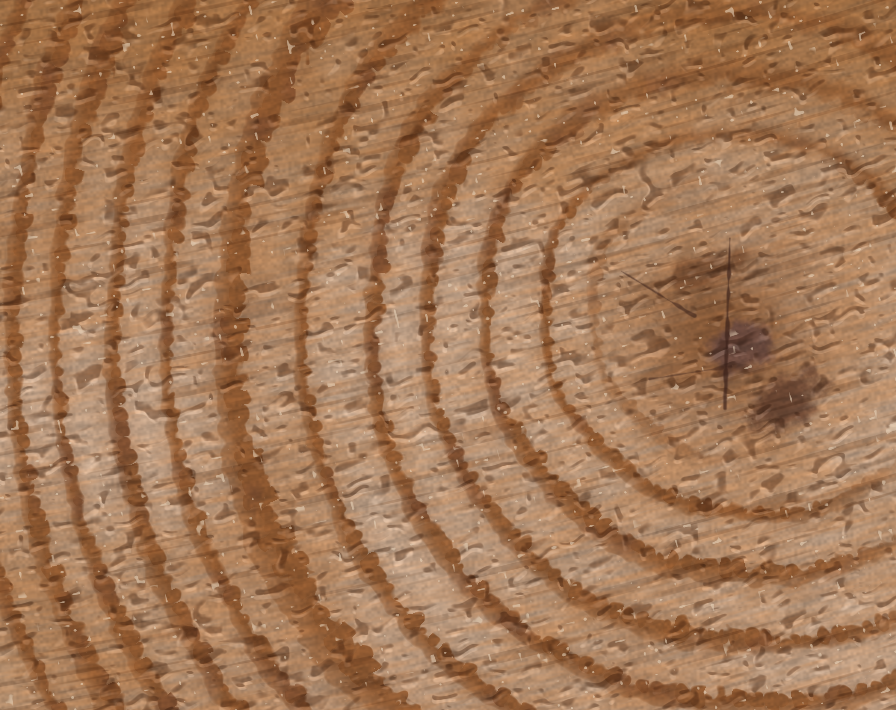
A Shadertoy shader for this texture:

```glsl
// Cross-cut timber: uneven, beaded growth rings around a dark pith, with saw grain and pits.
const int RING_COUNT = 12;
const float RING_RADIUS[RING_COUNT] = float[](
    0.193, 0.262, 0.348, 0.431, 0.508, 0.607, 0.713, 0.800, 0.874, 0.954, 1.016, 1.087);
const float RING_WIDTH[RING_COUNT] = float[](
    0.008, 0.009, 0.013, 0.012, 0.012, 0.013, 0.024, 0.013, 0.014, 0.014, 0.014, 0.011);
const vec2 PITH = vec2(1.033, 0.511);

float hash(vec2 p) {
    vec3 h = fract(vec3(p.xyx) * 0.1031);
    h += dot(h, h.yzx + 33.33);
    return fract((h.x + h.y) * h.z);
}

float noise(vec2 p) {
    vec2 i = floor(p), f = fract(p);
    f = f * f * (3.0 - 2.0 * f);
    return mix(mix(hash(i), hash(i + vec2(1, 0)), f.x),
               mix(hash(i + vec2(0, 1)), hash(i + vec2(1, 1)), f.x), f.y);
}

float fbm(vec2 p) {
    float sum = 0.0, gain = 0.533;
    for (int i = 0; i < 4; i++, gain *= 0.5) {
        sum += gain * noise(p);
        p = mat2(1.6, 1.2, -1.2, 1.6) * p + 7.3;
    }
    return sum;
}

vec2 rotate(vec2 p, float angle) {
    float c = cos(angle), s = sin(angle);
    return vec2(c * p.x + s * p.y, c * p.y - s * p.x);
}

float crack(vec2 p, vec2 a, vec2 b, float width) {
    vec2 ab = b - a;
    float t = clamp(dot(p - a, ab) / dot(ab, ab), 0.0, 1.0);
    float d = length(p - a - ab * t) + 0.004 * (noise(p * 70.0) - 0.5);
    return 1.0 - smoothstep(0.0, width, d);
}

float blot(vec2 p, vec2 center, vec2 size, float angle) {
    float d = length(rotate(p - center, angle) / size);
    return 1.0 - smoothstep(0.5, 1.3, d + 1.1 * (fbm(p * 50.0) - 0.5));
}

// Radius corrected for the lopsided growth of the tree
float growthRadius(vec2 v, vec2 dir) {
    float r = length(v);
    float above = smoothstep(0.0, 0.7, dir.y);
    float below = smoothstep(0.0, 0.8, -dir.y) * (0.008 + 0.022 * smoothstep(0.5, 0.32, r));
    float lowerRight = max(dir.x, 0.0) * smoothstep(0.3, -0.3, dir.y);
    return r - 0.042 * above + below - 0.058 * lowerRight + 0.009 * (fbm(v * 8.0 + 20.0) - 0.5);
}

// Round beads strung along a ring; d is the distance across it
float beads(float d, float along, float width, float seed) {
    float id = floor(along / 0.021);
    vec2 q = vec2(along - (id + 0.3 + 0.4 * hash(vec2(id, seed))) * 0.021, d + 0.45 * width);
    float size = 0.003 + 0.9 * width * hash(vec2(id + 37.0, seed));
    return 1.0 - smoothstep(-0.002, 0.002, length(q) - size);
}

// Ring coverage: a fairly clean, lighter outer edge and a ragged inner edge
float rings(vec2 v, float pixel) {
    v += 0.006 * (vec2(noise(v * 80.0), noise(v * 80.0 + 50.0)) - 0.5);
    vec2 dir = v / max(length(v), 0.001);
    float r = growthRadius(v, dir), angle = atan(dir.y, -dir.x);
    float top = smoothstep(0.6, 1.0, dir.y), cover = 0.0;
    float edge = 0.002 + pixel + 0.010 * top;
    float bulge = mix(0.75, 1.1, smoothstep(0.0, 0.5, abs(dir.y))) + 0.55 * top;
    float ragged = noise(v * 48.0) * 0.6 + noise(v * 110.0) * 0.5;
    float fade = 1.0 - 0.75 * smoothstep(0.3, 0.9, dir.x) * smoothstep(0.6, 0.3, dir.y);
    for (int i = 0; i < RING_COUNT; i++) {
        float d = r - RING_RADIUS[i], seed = float(i) * 9.1;
        float w = RING_WIDTH[i] * bulge * (0.7 + 0.6 * noise(v * 8.0 + seed));
        float inner = w * (0.05 + 1.4 * ragged);
        float outer = w * (0.75 + 0.4 * noise(v * 60.0 + 5.0));
        float band = smoothstep(-inner - edge, -inner + edge, d) * smoothstep(outer + edge, outer - edge, d);
        band *= mix(0.6, 0.95, smoothstep(w, -0.3 * w, d));
        band = max(band, beads(d, angle * RING_RADIUS[i], w, seed) * (1.0 - 0.7 * top));
        band = max(band, 0.25 * exp(-d * d / (w * w * 4.0)));
        cover = max(cover, band * (i == 0 ? 0.5 * smoothstep(0.2, -0.5, dir.x) : 1.0));
    }
    return cover * fade * (1.0 - 0.2 * top);
}

void mainImage(out vec4 fragColor, in vec2 fragCoord) {
    vec2 p = fragCoord / iResolution.y, v = p - PITH;
    vec2 grain = rotate(v, 0.27 + 0.05 * v.x);

    // Pale wood, warmer towards the top and the lower left corner
    float cloud = fbm(p * 5.0 + 3.0), streak = fbm(grain * vec2(16.0, 120.0));
    vec3 color = mix(vec3(0.765, 0.645, 0.545), vec3(0.70, 0.525, 0.38),
                     smoothstep(0.3, 0.75, 0.5 * cloud + 0.5 * streak));
    float warm = smoothstep(0.56, 1.04, p.y + 0.25 * (cloud - 0.5));
    warm = max(warm, 0.45 * smoothstep(0.45, 0.0, length(p)));
    color = mix(color, vec3(0.615, 0.415, 0.235), 0.78 * warm);

    // Brown heart, then growth rings with darker stains
    float heart = length(v + vec2(0.010, -0.015)) + 0.05 * (fbm(p * 22.0) - 0.5);
    color = mix(color, vec3(0.48, 0.30, 0.17), 0.85 * exp(-pow(heart / 0.118, 2.0)));
    float stain = smoothstep(0.5, 0.8, fbm(p * 17.0 + 31.0));
    vec3 ringColor = mix(vec3(0.53, 0.32, 0.165), vec3(0.42, 0.25, 0.16), 0.6 * stain);
    color = mix(color, ringColor, 0.92 * rings(v, 1.0 / iResolution.y));

    // Grey pith and the smudges beside it
    color = mix(color, vec3(0.39, 0.27, 0.235), 0.9 * blot(p, vec2(1.041, 0.508), vec2(0.045, 0.038), 0.0));
    color = mix(color, vec3(0.35, 0.22, 0.16), 0.8 * blot(p, vec2(1.112, 0.436), vec2(0.058, 0.033), 0.6));
    color = mix(color, vec3(0.40, 0.24, 0.14), 0.6 * blot(p, vec2(0.990, 0.620), vec2(0.060, 0.022), 0.3));

    // Saw grain, embossed pits and pale flecks
    vec2 pit = grain * vec2(62.0, 125.0) + 1.5 * noise(p * 45.0);
    float dark = smoothstep(0.66, 0.90, noise(pit)), lit = smoothstep(0.66, 0.90, noise(pit + vec2(0.2, 0.8)));
    float fibre = noise(grain * vec2(50.0, 230.0)) + noise(p * 240.0) - 1.0;
    color *= 1.0 + 0.24 * (streak - 0.5) + 0.13 * fibre;
    color *= 1.0 - vec3(0.24, 0.29, 0.33) * dark;
    color += 0.09 * lit * (1.0 - dark);
    color *= 1.0 - vec3(0.11, 0.14, 0.17) * smoothstep(0.68, 0.9, noise(grain * vec2(8.0, 170.0) + 60.0));
    color = mix(color, vec3(0.90, 0.82, 0.72), 0.6 * smoothstep(0.90, 0.97, noise(grain * 120.0 + 40.0)));

    // Drying cracks through the heart
    float cracks = crack(p, vec2(1.028, 0.664), vec2(1.021, 0.425), 0.0035);
    cracks = max(cracks, 0.8 * crack(p, vec2(0.875, 0.618), vec2(0.978, 0.555), 0.003));
    cracks = max(cracks, 0.7 * crack(p, vec2(0.915, 0.466), vec2(1.030, 0.484), 0.003));
    fragColor = vec4(clamp(mix(color, vec3(0.23, 0.13, 0.10), 0.7 * cracks), 0.0, 1.0), 1.0);
}
```
